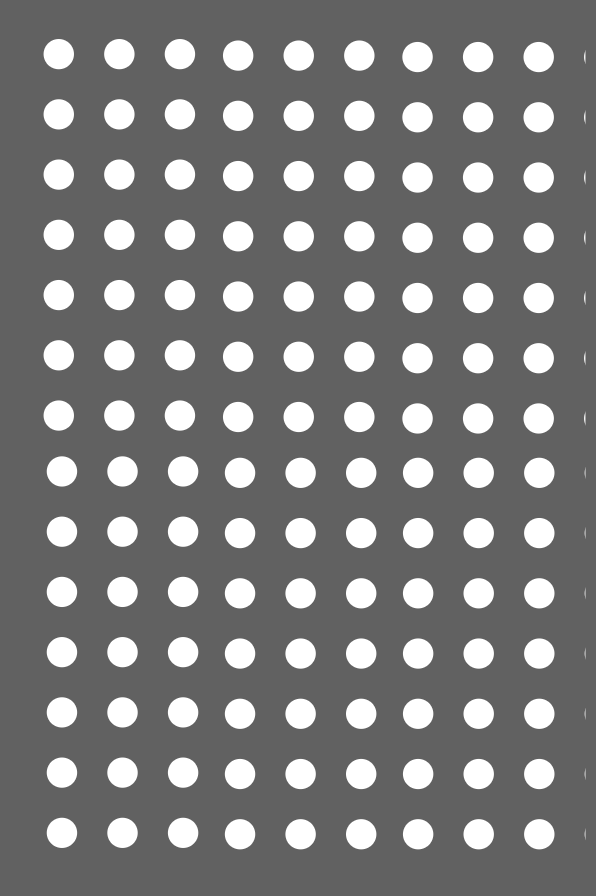
A Shadertoy shader for this pattern:

```glsl
// White polka dots on flat grey, laid out as a 3 x 2 arrangement of blocks.
// Each block repeats a 3 x 7 dot lattice from its own slightly shifted origin;
// the right-hand blocks start a fourth column that is cut to thin slivers.

const vec2 SHEET = vec2(508.0, 768.0);   // layout units across the canvas
const float PITCH = 51.63;               // spacing between dot centres
const float DOT_RADIUS = 12.95;
const float RIGHT_CUT = 499.0;           // dots end at this line
const vec3 GREY = vec3(0.380);
const vec3 WHITE = vec3(1.0);

// Centre of the first (upper left) dot in a block
vec2 blockOrigin(float column, float row) {
    vec2 upper = vec2(50.1 + 152.9 * column, 46.4 + 1.25 * column);
    vec2 lower = vec2(52.8 + 151.8 * column, 404.1 + min(column, 1.0) * 1.2);
    return mix(upper, lower, row);
}

// Signed distance to the nearest dot of a finite lattice
float dotLattice(vec2 p, vec2 origin, vec2 lastIndex, float pitch, float radius) {
    vec2 index = clamp(round((p - origin) / pitch), vec2(0.0), lastIndex);
    return length(p - origin - index * pitch) - radius;
}

// Antialiased coverage of a signed distance
float coverage(float distance, float pixel) {
    return clamp(0.5 - distance / pixel, 0.0, 1.0);
}

void mainImage(out vec4 fragColor, in vec2 fragCoord) {
    // Layout coordinates, measured downward from the upper left
    vec2 uv = fragCoord / iResolution.xy;
    vec2 p = vec2(uv.x, 1.0 - uv.y) * SHEET;
    float pixel = SHEET.y / iResolution.y;

    // Choose the block by the gaps between neighbouring groups
    float column = step(179.0, p.x) + step(332.0, p.x);
    float row = step(381.0, p.y);
    vec2 lastIndex = vec2(column > 1.5 ? 3.0 : 2.0, 6.0);

    float dots = dotLattice(p, blockOrigin(column, row), lastIndex, PITCH, DOT_RADIUS);
    float mask = coverage(dots, pixel) * coverage(p.x - RIGHT_CUT, pixel);

    fragColor = vec4(mix(GREY, WHITE, mask), 1.0);
}
```
